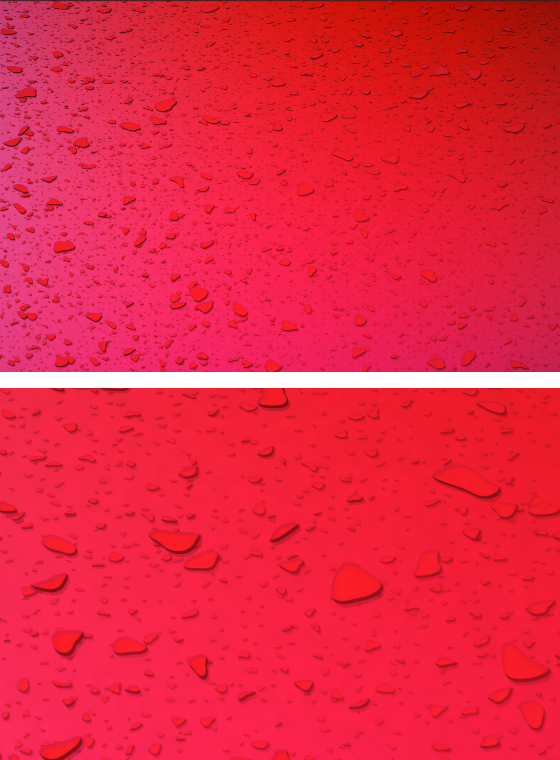
Top: the whole. Bottom: its middle third, enlarged.
Give the GLSL for this texture, as a WebGL 1 fragment shader.

```glsl
precision highp float;
uniform vec2 u_resolution;

float hash(vec2 p) {
  vec3 q = fract(p.xyx * vec3(0.1031, 0.103, 0.0973));
  q += dot(q, q.yzx + 33.33);
  return fract((q.x + q.y) * q.z);
}

float noise(vec2 p) {
  vec2 i = floor(p), f = fract(p);
  f = f * f * (3.0 - 2.0 * f);
  return mix(mix(hash(i), hash(i + vec2(1, 0)), f.x),
             mix(hash(i + vec2(0, 1)), hash(i + vec2(1, 1)), f.x), f.y);
}

// Smooth curve through three colours at t = 0, 0.5 and 1
vec3 through(vec3 a, vec3 b, vec3 c, float t) {
  return a * (1.0 - t) * (1.0 - 2.0 * t) + b * 4.0 * t * (1.0 - t) + c * t * (2.0 * t - 1.0);
}

vec3 paint(vec2 uv) {
  vec3 low = through(vec3(0.89, 0.22, 0.49), vec3(0.95, 0.13, 0.38), vec3(0.77, 0.13, 0.33), uv.x);
  vec3 middle = through(vec3(0.89, 0.28, 0.53), vec3(0.97, 0.13, 0.25), vec3(0.81, 0.11, 0.17), uv.x);
  vec3 high = through(vec3(0.76, 0.23, 0.44), vec3(0.84, 0.09, 0.06), vec3(0.57, 0.06, 0.02), uv.x);
  return through(low, middle, high, uv.y);
}

// Distance to the nearest rounded drop, in cells
float dropField(vec2 p, float seed, float density) {
  p += 0.2 * (vec2(noise(p * 2.6 + seed), noise(p * 2.6 + seed + 57.0)) - 0.5);
  vec2 cell = floor(p);
  float nearest = 1.0;
  for (int y = -1; y <= 1; y++) {
    for (int x = -1; x <= 1; x++) {
      vec2 id = cell + vec2(x, y);
      vec2 key = id + seed * 17.0;
      if (hash(key + 3.7) > density) continue;
      vec2 d = p - id - 0.15 - 0.7 * vec2(hash(key), hash(key + 41.3));
      float size = hash(key + 91.1), phase = 6.283 * hash(key + 23.9);
      d.y += d.x * (hash(key + 67.0) - 0.45) * 0.6;
      d.y *= 1.1 + 0.5 * hash(key + 12.0);
      float angle = atan(d.y, d.x + 0.0001);
      float radius = mix(0.1, 0.26, size);
      radius *= 1.0 + 0.1 * sin(2.0 * angle + phase) + 0.13 * sin(3.0 * angle - phase * 2.0);
      nearest = min(nearest, length(d) - radius);
    }
  }
  return nearest;
}

float cover(float d, float blur) {
  return 1.0 - smoothstep(-blur, blur, d);
}

void main() {
  vec2 uv = gl_FragCoord.xy / u_resolution;
  vec2 p = gl_FragCoord.xy / u_resolution.y;
  float pixel = 1.0 / u_resolution.y;

  // Panel recedes towards the top
  p.y += 0.3 * p.y * p.y * p.y;
  vec3 base = paint(uv);
  vec3 water = vec3(0.94, 0.1, 0.15) * base.r / 0.95;
  vec3 color = base * (0.985 + 0.03 * noise(p * 90.0));

  // Drops from fine mist to large beads
  float leftSide = 1.0 - smoothstep(0.1, 0.7, uv.x);
  float topSide = smoothstep(0.4, 0.95, uv.y);
  for (int i = 0; i < 4; i++) {
    float level = float(i);
    float scale = 66.0 / pow(1.88, level);
    float seed = 5.0 + level * 7.3;
    float blur = scale * max(0.0012, 0.7 * pixel);
    float density = 0.56 - 0.04 * level + 0.1 * leftSide;
    vec2 q = p * scale;
    vec2 light = vec2(-0.45, 0.9) * scale * (0.0018 + 0.0007 * level);

    float d = dropField(q, seed, density);
    float body = cover(d, blur);
    float above = cover(dropField(q + light, seed, density), blur);
    float below = cover(dropField(q - light, seed, density), blur);

    float strength = 0.34 + 0.19 * level;
    float relief = min(1.0, strength * (0.62 + 0.45 * topSide + 0.3 * leftSide));
    float shadow = above * (1.0 - body);
    float lowerRim = body * (1.0 - below);
    float upperRim = body * (1.0 - above);
    color = mix(color, water, body * min(1.0, strength + 0.25 * leftSide));
    color *= 1.0 - relief * (0.22 * shadow + 0.62 * lowerRim);
    color = mix(color, base * vec3(0.74, 0.8, 1.2), upperRim * relief * 0.5);
    // Glow gathered above the dark lower rim
    float glow = body * below * smoothstep(0.0, -0.12, d);
    color += vec3(0.03, 0.01, 0.0) * glow * strength;
  }

  // Thin dark border along the top
  float border = smoothstep(0.995, 0.999, uv.y);
  color = mix(color, vec3(0.2, 0.12, 0.14), border * 0.85);
  gl_FragColor = vec4(clamp(color, 0.0, 1.0), 1.0);
}
```
